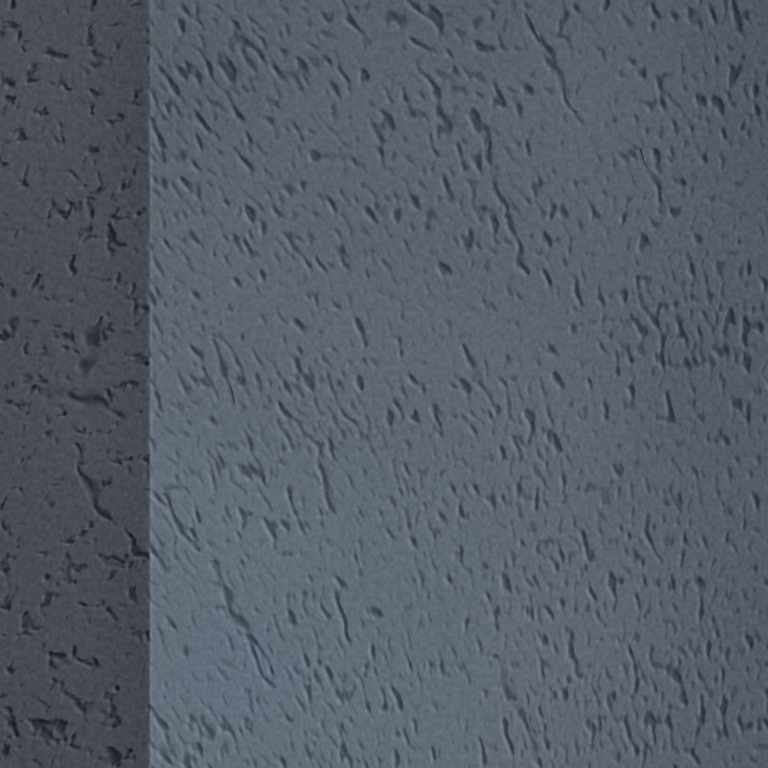
Write a Shadertoy shader that draws this texture.

```glsl
// Weathered blue-grey plaster: a shaded side face on the left, a lit wall on the right.
// Slanted gradient noise is cut into pits, broken scratches are added as tapered segments,
// and all of it is lit by comparing the depth at two nearby points.

#define CORNER_X 0.196        // where the two faces meet
#define WALL_PITS 0.17        // noise level at which wall pits begin
#define SIDE_PITS 0.16        // noise level at which side pits begin
#define SCRATCH_WIDTH 0.0044
#define PIT_SHADE 0.088
#define RIM_LIGHT 0.058
#define ROUGHNESS 0.17        // depth of the shallow relief between pits
#define GRAIN 0.040
#define LIGHT_STEP vec2(0.0045, 0.0030)
#define WALL_COLOR vec3(0.350, 0.382, 0.422)
#define SIDE_COLOR vec3(0.275, 0.291, 0.320)

const int SCRATCHES = 12;
// Each scratch runs from xy to zw.
const vec4 scratchEnds[SCRATCHES] = vec4[SCRATCHES](
    vec4(.632, .837, .680, .648), vec4(.278, .552, .310, .472),
    vec4(.278, .262, .355, .100), vec4(.684, .980, .750, .857),
    vec4(.832, .806, .867, .725), vec4(.605, .552, .650, .466),
    vec4(.415, .410, .437, .335), vec4(.645, .145, .705, .000),
    vec4(.215, .350, .262, .283), vec4(.125, .585, .108, .508),
    vec4(.050, .497, .157, .466), vec4(.100, .415, .143, .316));

vec2 gradientAt(vec2 cell) {
    vec3 h = fract(cell.xyx * vec3(0.1031, 0.1030, 0.0973));
    h += dot(h, h.yzx + 33.33);
    float angle = 6.28318 * fract((h.x + h.y) * h.z);
    return vec2(cos(angle), sin(angle));
}

float gradientNoise(vec2 p) {
    vec2 i = floor(p), f = fract(p);
    vec2 u = f * f * f * (f * (f * 6.0 - 15.0) + 10.0);
    vec2 e = vec2(1.0, 0.0);
    float low = mix(dot(gradientAt(i), f), dot(gradientAt(i + e), f - e), u.x);
    float high = mix(dot(gradientAt(i + e.yx), f - e.yx),
                     dot(gradientAt(i + 1.0), f - 1.0), u.x);
    return mix(low, high, u.y);
}

float sideMask(vec2 p) {
    return 1.0 - smoothstep(CORNER_X - 0.003, CORNER_X + 0.001, p.x);
}

// Short slanted gouges, steeper towards the right, over shallow relief.
float wallDepth(vec2 p) {
    float slant = mix(0.45, 0.10, smoothstep(0.2, 1.0, p.x));
    vec2 q = vec2(p.x + slant * (p.y - 0.5), p.y);
    q += 0.006 * vec2(gradientNoise(p * 31.0 + 4.0), gradientNoise(p * 31.0 + 44.0));
    float coarse = gradientNoise(q * vec2(64.0, 27.0) + 11.0);
    float fine = gradientNoise(q * vec2(118.0, 56.0) + 37.0);
    float density = 0.28 * gradientNoise(p * 6.0 + 21.0);
    float large = smoothstep(WALL_PITS, WALL_PITS + 0.46, coarse + 0.6 * fine + density);
    float small = smoothstep(WALL_PITS, WALL_PITS + 0.50, fine - 0.35 * coarse + density);
    return max(large, 0.6 * small) + ROUGHNESS * (coarse + 1.3 * fine);
}

// Rounder, ragged holes that cluster.
float sideDepth(vec2 p) {
    vec2 q = p + 0.010 * vec2(gradientNoise(p * 40.0 + 8.0), gradientNoise(p * 40.0 + 78.0));
    float coarse = gradientNoise(q * vec2(37.0, 31.0) + 53.0);
    float fine = gradientNoise(q * 79.0 + 71.0) + 0.5 * gradientNoise(q * 140.0 + 5.0);
    float density = 0.30 * gradientNoise(p * 9.0 + 61.0);
    float holes = smoothstep(SIDE_PITS, SIDE_PITS + 0.50, coarse + 0.6 * fine + density);
    return 1.05 * holes + 1.6 * ROUGHNESS * fine;
}

float scratches(vec2 p) {
    vec2 q = p + 0.016 * vec2(gradientNoise(p * 27.0 + 3.0), gradientNoise(p * 27.0 + 90.0));
    float gaps = smoothstep(-0.32, 0.12, gradientNoise(p * vec2(50.0, 38.0) + 15.0));
    float depth = 0.0;
    for (int k = 0; k < SCRATCHES; k++) {
        vec2 a = scratchEnds[k].xy, axis = scratchEnds[k].zw - a;
        float t = clamp(dot(q - a, axis) / dot(axis, axis), 0.0, 1.0);
        float width = SCRATCH_WIDTH * (0.5 + 2.0 * t * (1.0 - t));
        width *= 1.0 + 1.3 * gradientNoise(p * 45.0 + float(k));
        width *= 1.0 + 0.7 * sideMask(p);
        float d = length(q - a - axis * t);
        depth = max(depth, 1.0 - smoothstep(0.0, 1.7 * width, d));
    }
    return depth * mix(0.3, 1.0, gaps);
}

float surfaceDepth(vec2 p) {
    return max(mix(wallDepth(p), sideDepth(p), sideMask(p)), 1.15 * scratches(p));
}

// Broad light on both faces.
vec3 baseColor(vec2 p) {
    vec2 glow = (p - vec2(0.30, 0.12)) * vec2(1.5, 1.6);
    vec3 wall = WALL_COLOR + vec3(0.030, 0.044, 0.054) * exp(-2.2 * dot(glow, glow));
    wall -= 0.034 * smoothstep(0.75, 1.0, p.x);
    wall -= vec3(0.012, 0.016, 0.014) * smoothstep(0.6, 1.0, p.y);
    vec3 side = SIDE_COLOR + 0.018 * (p.y - 0.5);
    side -= 0.018 * smoothstep(0.10, CORNER_X, p.x);
    return mix(wall, side, sideMask(p)) + 0.018 * gradientNoise(p * 4.0 + 17.0) + 0.009;
}

void mainImage(out vec4 fragColor, in vec2 fragCoord) {
    vec2 p = fragCoord / iResolution.xy;
    vec3 color = baseColor(p);

    // Pit shadow and the lit rim beside it
    float depth = surfaceDepth(p);
    float rim = surfaceDepth(p + LIGHT_STEP) - depth;
    color += (RIM_LIGHT * rim - PIT_SHADE * depth) * vec3(0.96, 1.0, 1.02);

    // Fine plaster grain
    float grain = gradientNoise(p * vec2(205.0, 170.0)) + 0.6 * gradientNoise(p * 97.0 + 29.0);
    color += GRAIN * grain;

    // Pale worn corner
    float worn = 0.7 + 0.7 * gradientNoise(vec2(9.3, p.y * 30.0));
    color += vec3(0.042, 0.050, 0.056) * worn * exp(-pow((p.x - CORNER_X) / 0.0035, 2.0));

    fragColor = vec4(clamp(color, 0.0, 1.0), 1.0);
}
```
